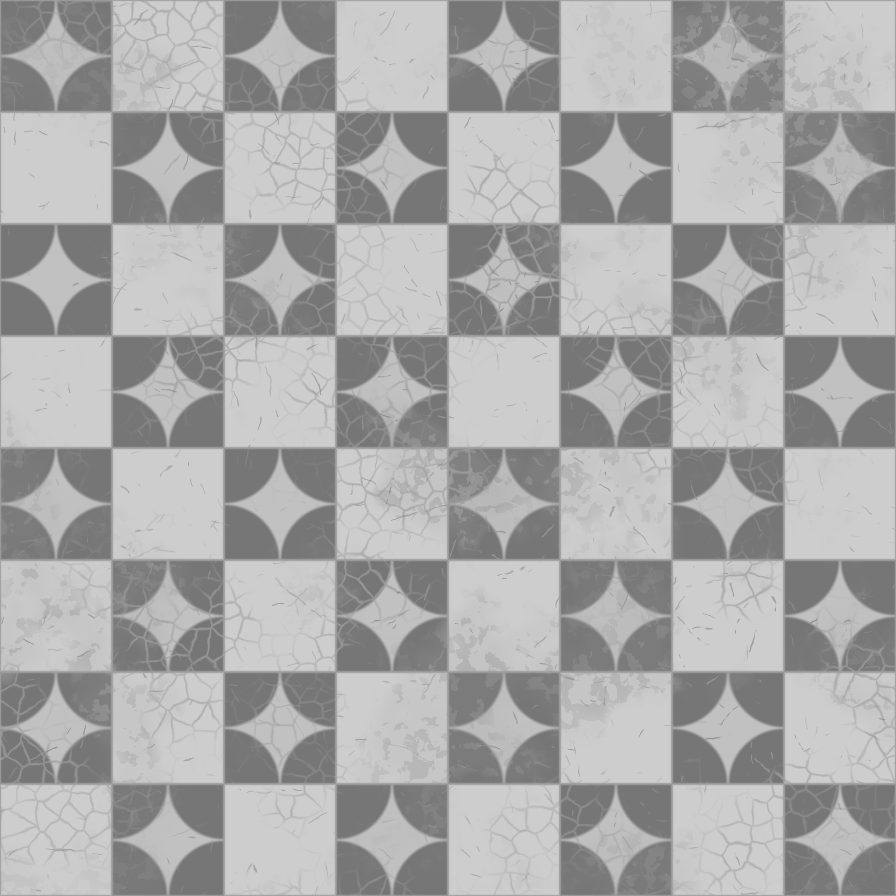
Write a WebGL 2 fragment shader that draws this pattern.

```glsl
#version 300 es
precision highp float;
// Worn checkerboard of plain tiles and tiles with a four-pointed star between quarter discs.

#define TILES 8.0
#define DISC_RADIUS 0.493
#define DISC_SOFTNESS 0.02
#define JOINT_WIDTH 0.012
#define SCRATCH_WIDTH 0.0008
#define CRACK_SCALE 42.0
#define CRACK_WIDTH 0.065
#define WEAR 1.0

uniform vec2 u_resolution;
out vec4 fragColor;

const vec3 PLAIN = vec3(0.805);
const vec3 STAR = vec3(0.755);
const vec3 DISC = vec3(0.462);
const vec3 JOINT = vec3(0.62);
const vec3 WORN = vec3(0.62);
const vec3 SCRATCH_DARK = vec3(0.48);

float hash(vec2 p) {
  vec3 q = fract(vec3(p.xyx) * 0.1031);
  q += dot(q, q.yzx + 33.33);
  return fract((q.x + q.y) * q.z);
}

vec2 hash2(vec2 p) {
  return vec2(hash(p), hash(p + 71.7));
}

float noise(vec2 p) {
  vec2 i = floor(p), f = fract(p);
  f = f * f * (3.0 - 2.0 * f);
  return mix(mix(hash(i), hash(i + vec2(1, 0)), f.x),
             mix(hash(i + vec2(0, 1)), hash(i + vec2(1, 1)), f.x), f.y);
}

float fbm(vec2 p) {
  float sum = 0.0, gain = 0.5;
  for (int i = 0; i < 4; i++) {
    sum += gain * noise(p);
    p = mat2(1.6, 1.2, -1.2, 1.6) * p + 17.3;
    gain *= 0.5;
  }
  return sum / 0.9375;
}

// Distance to the nearest border between scattered cells
float cellBorder(vec2 p) {
  vec2 base = floor(p), nearest = vec2(9.0);
  for (int y = -1; y <= 1; y++)
    for (int x = -1; x <= 1; x++) {
      vec2 c = base + vec2(x, y);
      vec2 r = c + hash2(c) - p;
      if (dot(r, r) < dot(nearest, nearest)) nearest = r;
    }
  float border = 9.0;
  for (int y = -2; y <= 2; y++)
    for (int x = -2; x <= 2; x++) {
      vec2 c = base + vec2(x, y);
      vec2 r = c + hash2(c) - p, gap = r - nearest;
      if (dot(gap, gap) > 1e-4)
        border = min(border, dot(0.5 * (r + nearest), normalize(gap)));
    }
  return border;
}

// Randomly turned thin strokes, one at most per cell of a scatter grid
float scratches(vec2 uv, float scale, float density, float aa) {
  vec2 p = uv * scale, base = floor(p);
  float cover = 0.0;
  for (int y = -1; y <= 1; y++)
    for (int x = -1; x <= 1; x++) {
      vec2 c = base + vec2(x, y);
      float angle = 6.2832 * hash(c + 5.1);
      vec2 dir = vec2(cos(angle), sin(angle));
      vec2 d = p - c - hash2(c + scale);
      float reach = mix(0.15, 0.7, hash(c + 9.4));
      float along = clamp(dot(d, dir), -reach, reach);
      float taper = 1.0 - 0.7 * abs(along) / reach;
      float dist = length(d - along * dir) / scale;
      float line = 1.0 - smoothstep(0.0, SCRATCH_WIDTH * taper + aa, dist);
      float keep = step(hash(c + 31.8), density);
      cover = max(cover, line * keep * mix(0.35, 1.0, hash(c + 2.6)));
    }
  return cover;
}

void main() {
  vec2 uv = gl_FragCoord.xy / u_resolution;
  float aa = 0.7 / min(u_resolution.x, u_resolution.y);
  vec2 cell = floor(uv * TILES), f = fract(uv * TILES);

  // Checker of plain and star tiles
  float patterned = mod(cell.x + cell.y, 2.0);
  float cornerDist = length(min(f, 1.0 - f));
  float soft = max(DISC_SOFTNESS, aa * TILES);
  float star = smoothstep(DISC_RADIUS - soft, DISC_RADIUS + soft, cornerDist);
  float pale = mix(1.0, star, patterned);
  vec3 color = mix(PLAIN, mix(DISC, STAR, star), patterned);

  // Wear strength differs per tile and in drifting patches
  vec2 warped = uv + 0.012 * (vec2(fbm(uv * 40.0), fbm(uv * 40.0 + 50.0)) - 0.5);
  float tileWear = WEAR * mix(0.25, 1.0, hash(cell + 13.0)) * mix(0.7, 1.0, patterned);
  float patches = smoothstep(0.5, 0.72, fbm(uv * 9.0 + 3.7));
  float crackZone = smoothstep(0.52, 0.7, fbm(uv * 8.0 + 41.2));

  // Cloudy stains and flaked specks
  color = mix(color, WORN, 0.3 * patches * tileWear);
  float flakes = smoothstep(0.56, 0.62, fbm(warped * 95.0)) * patches;
  color = mix(color, WORN, 0.7 * flakes * tileWear);

  // Branching cracks
  float crack = 1.0 - smoothstep(0.0, CRACK_WIDTH + aa * CRACK_SCALE, cellBorder(warped * CRACK_SCALE));
  color = mix(color, WORN, 0.9 * crack * crackZone * mix(0.4, 1.0, tileWear));

  // Broken scratches, dark on pale parts and light on the discs
  float strokes = max(scratches(warped, 46.0, 0.32, aa), scratches(warped, 17.0, 0.3, aa));
  strokes *= smoothstep(0.35, 0.6, noise(uv * 130.0)) * mix(0.35, 1.0, tileWear);
  color = mix(color, mix(WORN, SCRATCH_DARK, pale), 0.85 * strokes);

  // Thin soft joints
  float edge = min(min(f.x, 1.0 - f.x), min(f.y, 1.0 - f.y));
  float joint = 1.0 - smoothstep(0.0, JOINT_WIDTH + aa * TILES, edge);
  fragColor = vec4(mix(color, JOINT, joint), 1.0);
}
```
